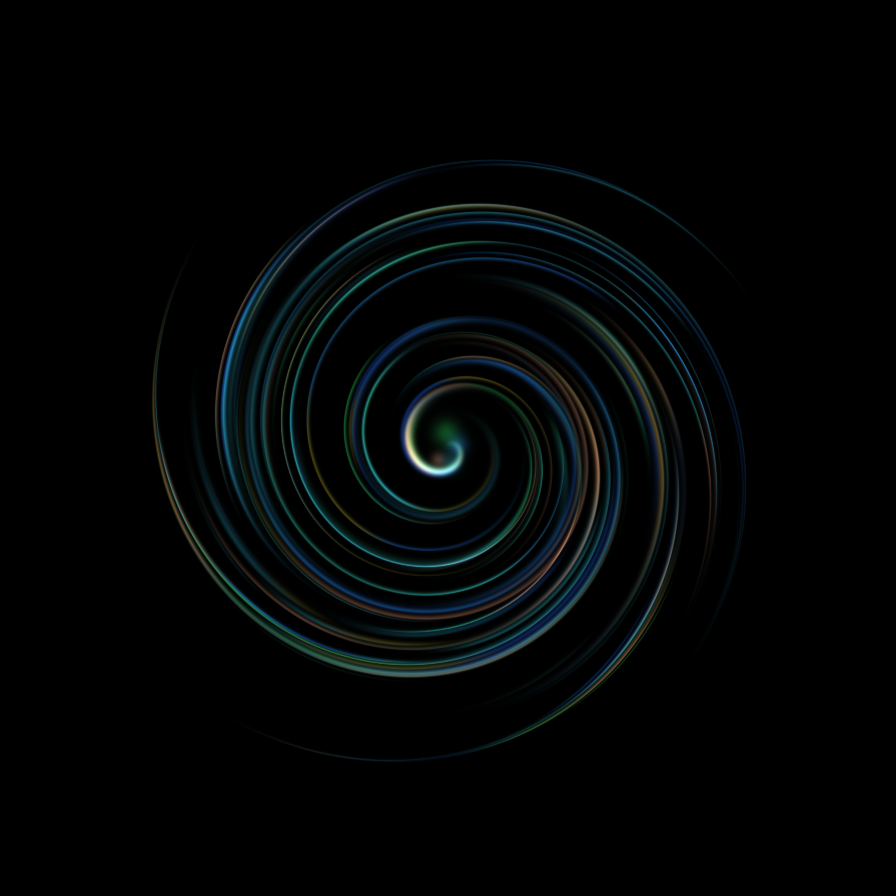
This background is drawn by a Shadertoy shader. Its source:

```glsl
// Dark spiral vortex of fine iridescent filaments around a small glowing core.
#define GAIN 0.66
#define FILAMENTS 9
#define SPREAD 0.014
#define CORE_SOFT 0.03
#define REF_RADIUS 0.2995
#define BLUE vec3(0.05, 0.17, 0.42)
#define TEAL vec3(0.09, 0.35, 0.38)
#define GREEN vec3(0.08, 0.38, 0.17)
#define OLIVE vec3(0.30, 0.28, 0.07)
#define ROSE vec3(0.46, 0.31, 0.24)

const float PI = 3.14159;
const int ARM_COUNT = 10;

// Each arm: angle at the reference radius, winding rate, inner and outer radius
const vec4 ARMS[ARM_COUNT] = vec4[](
    vec4(3.61, 6.46, 0.052, 0.368),
    vec4(5.50, 6.14, 0.235, 0.392),
    vec4(-0.07, 6.63, 0.095, 0.330),
    vec4(0.60, 7.68, 0.200, 0.365),
    vec4(0.84, 8.70, 0.125, 0.260),
    vec4(1.94, 6.98, 0.220, 0.380),
    vec4(3.00, 6.30, 0.130, 0.300),
    vec4(4.82, 6.95, 0.200, 0.300),
    vec4(1.33, 5.41, 0.012, 0.155),
    vec4(3.32, 4.63, 0.085, 0.175));

float hash(float n) {
    return fract(sin(n * 127.1 + 3.7) * 4375.85);
}

float noise(float x) {
    float cell = floor(x);
    float t = fract(x);
    return mix(hash(cell), hash(cell + 1.0), t * t * (3.0 - 2.0 * t));
}

// Cool tones with occasional olive and rose stretches
vec3 filamentColor(float hue, float warmth) {
    vec3 cool = mix(BLUE, TEAL, smoothstep(0.15, 0.55, hue));
    cool = mix(cool, GREEN, smoothstep(0.60, 0.90, hue));
    vec3 warm = mix(OLIVE, ROSE, smoothstep(0.35, 0.65, hue));
    return mix(cool, warm, smoothstep(0.58, 0.82, warmth));
}

// Signed distance to an arm's centre line, positive on the outer side
float armDistance(float angle, float radius, vec4 arm) {
    float soft = radius + CORE_SOFT;
    float target = arm.x + arm.y * log((REF_RADIUS + CORE_SOFT) / soft);
    float delta = mod(angle - target + PI, 2.0 * PI) - PI;
    float slope = arm.y * radius / soft;
    return delta * radius / sqrt(1.0 + slope * slope);
}

// Bundle of filaments, crisp outside and feathered inside
vec3 armLight(float angle, float radius, vec4 arm, float id, float pixel) {
    float ends = smoothstep(arm.z - 0.015, arm.z + 0.03, radius)
               * (1.0 - smoothstep(arm.w - 0.065, arm.w, radius));
    if (ends <= 0.0) return vec3(0.0);

    float d = armDistance(angle, radius, arm);
    float body = (1.0 - smoothstep(0.23, 0.37, radius)) * smoothstep(0.0, 0.13, radius);
    float nearCore = 1.0 - smoothstep(0.03, 0.10, radius);
    float spread = SPREAD * body + 0.0018;
    vec3 light = vec3(0.0);
    for (int k = 0; k < FILAMENTS; k++) {
        float seed = id * 31.0 + float(k) * 7.3;
        float offset = k == 0 ? 0.0 : (hash(seed) * 2.0 - 1.2) * spread;
        float x = d - offset;
        float softness = hash(seed + 2.0);
        float inner = mix(0.0013, 0.0050, softness) * (0.4 + 0.6 * body) + 0.003 * nearCore;
        float outer = mix(0.4, 0.9, nearCore) * inner;
        float width = max(x > 0.0 ? outer : inner, 0.6 * pixel);
        float alive = smoothstep(0.38, 0.8, noise(radius * 24.0 + seed * 5.1));
        if (k == 0) alive = 0.5 + 0.5 * alive;
        alive *= mix(1.45, 0.75, softness);
        float hue = noise(radius * 19.0 + seed * 3.7);
        float warmth = noise(radius * 22.0 + seed * 9.1);
        light += filamentColor(hue, warmth) * alive * exp(-x * x / (width * width));
    }
    return light * ends;
}

float glow(vec2 p, vec2 center, float size) {
    vec2 q = (p - center) / size;
    return exp(-dot(q, q));
}

void mainImage(out vec4 fragColor, in vec2 fragCoord) {
    float scale = min(iResolution.x, iResolution.y);
    vec2 p = (fragCoord - 0.5 * iResolution.xy) / scale;
    float radius = length(p);
    float angle = atan(p.y, p.x + 1e-6);

    // Spiral arms
    vec3 color = vec3(0.0);
    for (int i = 0; i < ARM_COUNT; i++) {
        color += GAIN * armLight(angle, radius, ARMS[i], float(i) + 1.0, 1.0 / scale);
    }

    // Core tints
    color += 0.75 * GREEN * glow(p, vec2(-0.002, 0.017), 0.014);
    color += 0.85 * mix(BLUE, TEAL, 0.5) * glow(p, vec2(0.011, 0.003), 0.011);
    color += 0.55 * TEAL * glow(p, vec2(0.003, -0.017), 0.011);
    color += 0.60 * ROSE * glow(p, vec2(-0.011, -0.013), 0.008);

    fragColor = vec4(clamp(color, 0.0, 1.0), 1.0);
}
```
